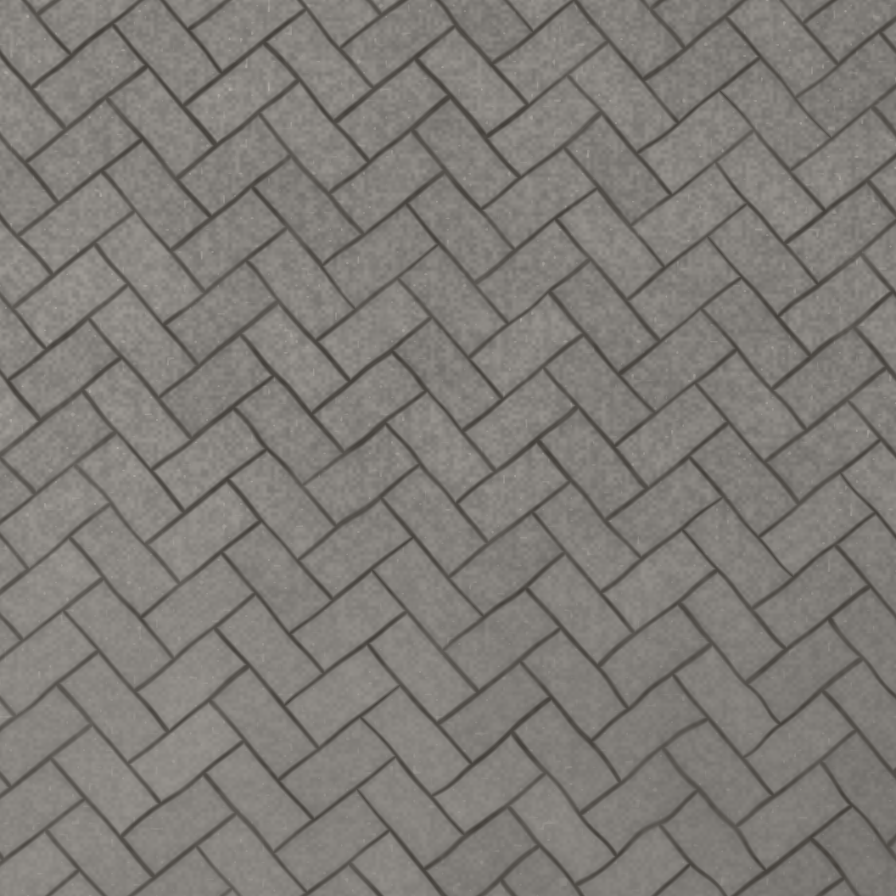
Give the GLSL for this texture, as a WebGL 2 fragment shader.

```glsl
#version 300 es
precision highp float;

uniform vec2 u_resolution;
out vec4 fragColor;

float hash(vec2 p) {
    return fract(sin(dot(p, vec2(127.1, 311.7))) * 43758.5453);
}

float noise(vec2 p) {
    vec2 i = floor(p), f = fract(p);
    f = f * f * (3.0 - 2.0 * f);
    return mix(mix(hash(i), hash(i + vec2(1, 0)), f.x),
               mix(hash(i + vec2(0, 1)), hash(i + vec2(1, 1)), f.x), f.y);
}

float fbm(vec2 p) {
    float sum = 0.0, amp = 0.5;
    for (int i = 0; i < 4; i++) {
        sum += amp * noise(p);
        p = p * 2.03 + 17.3;
        amp *= 0.5;
    }
    return sum;
}

float sdBox(vec2 p, vec2 halfSize) {
    vec2 q = abs(p) - halfSize;
    return length(max(q, 0.0)) + min(max(q.x, q.y), 0.0);
}

// Herringbone of 2:1 bricks on a unit grid: xy = offset from brick centre, zw = brick id
vec4 herringbone(vec2 p, out vec2 size) {
    vec2 cell = floor(p);
    float phase = mod(cell.x + cell.y, 4.0);
    bool rising = phase < 2.0;
    size = rising ? vec2(2, 1) : vec2(1, 2);
    vec2 id = cell - (rising ? vec2(phase, 0) : vec2(0, phase - 2.0));
    return vec4(p - id - 0.5 * size, id);
}

void main() {
    vec2 uv = gl_FragCoord.xy / u_resolution;

    // Slanted paving axes, with edges waviest at the lower right
    float lowerRight = smoothstep(0.45, 0.1, uv.y) * smoothstep(0.35, 0.75, uv.x);
    vec2 wobble = vec2(noise(uv * 24.0), noise(uv * 24.0 + 50.0)) - 0.5;
    vec2 warped = uv + wobble * mix(0.004, 0.009, lowerRight);
    mat2 axes = mat2(0.0458, 0.0363, 0.0389, -0.0454);
    vec2 p = inverse(axes) * (warped - vec2(0.3385, 0.4557));

    vec2 size;
    vec4 brick = herringbone(p, size);
    float tint = hash(brick.zw + 3.7);
    float tilt = (hash(brick.zw + 9.1) - 0.5) * 0.03;
    vec2 local = brick.xy + tilt * vec2(-brick.y, brick.x);

    // Soft, unevenly filled joints
    float inset = 0.03 + 0.02 * hash(brick.zw + 5.3);
    float d = sdBox(local, 0.5 * size - inset);
    float soft = max(0.035, 12.0 / u_resolution.y);
    float joint = smoothstep(-soft, soft, d);
    float depth = 0.62 + 0.5 * noise(p * 1.3 + 8.0);
    depth *= mix(0.8, 1.0, smoothstep(0.0, 0.6, uv.x + 0.6 * uv.y));

    // Stone: broad light, brick tint, stains and gritty grain
    float light = 0.547 - 0.04 * uv.x - 0.016 * lowerRight;
    light += (tint - 0.5) * 0.032 + (fbm(uv * 9.0) - 0.47) * 0.05;
    float grit = mix(0.55, 1.0, smoothstep(0.2, 0.55, uv.y));
    light += grit * 0.085 * (noise(uv * 230.0) - 0.5);
    light += grit * 0.05 * (noise(uv * 110.0 + 31.0) - 0.5);
    light += grit * 0.09 * smoothstep(0.86, 1.0, noise(uv * 160.0 + 71.0));
    light -= 0.025 * smoothstep(-0.14, 0.0, d);
    vec3 stone = light * vec3(1.0, 0.975, 0.94);

    vec3 mortar = vec3(0.29, 0.275, 0.255) + 0.05 * (noise(uv * 150.0) - 0.5);
    fragColor = vec4(mix(stone, mortar, joint * min(depth, 1.0)), 1.0);
}
```
